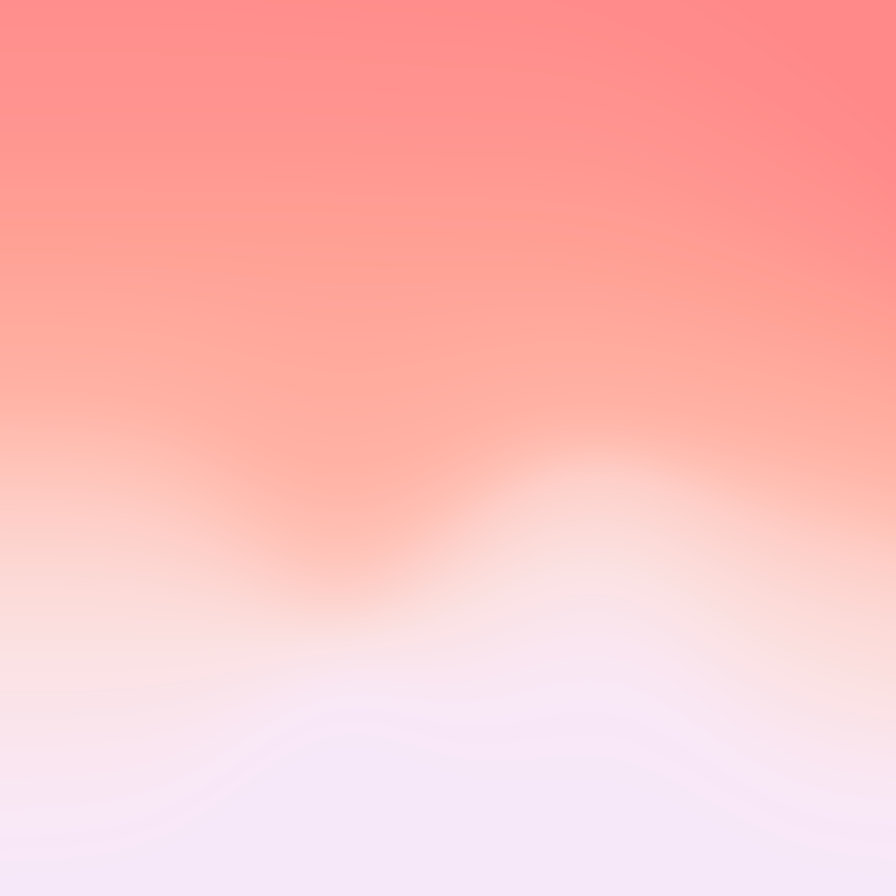
Write a WebGL 2 fragment shader that draws this background.

```glsl
#version 300 es
precision highp float;
// Soft coral-to-lavender gradient folded into a blurred valley and crest.

uniform vec2 u_resolution;
out vec4 outColor;

const int STOPS = 12;
const float VALLEY_X = 0.38;
const float VALLEY_WIDTH = 0.16;
const float CREST_X = 0.67;
const float CREST_WIDTH = 0.17;
const float BLUR_RADIUS = 0.018;
const int BLUR_TAPS = 3; // taps on each side of the centre

// Ramp colours from the top of the canvas to the bottom.
const vec3 RAMP[STOPS] = vec3[STOPS](
  vec3(1.000, 0.537, 0.537), vec3(1.000, 0.553, 0.545),
  vec3(1.000, 0.580, 0.563), vec3(1.000, 0.627, 0.582),
  vec3(1.000, 0.698, 0.643), vec3(1.000, 0.753, 0.706),
  vec3(0.996, 0.804, 0.776), vec3(0.988, 0.855, 0.843),
  vec3(0.984, 0.886, 0.890), vec3(0.980, 0.900, 0.937),
  vec3(0.976, 0.910, 0.967), vec3(0.965, 0.910, 0.978));

// Contour of each colour: height at left, drift to the right, valley, crest.
const vec4 CONTOUR[STOPS] = vec4[STOPS](
  vec4(1.182, -0.326, 0.000, 0.000), vec4(1.026, -0.247, -0.007, 0.016),
  vec4(0.870, -0.163, 0.007, 0.034), vec4(0.740, -0.117, 0.000, 0.012),
  vec4(0.564, -0.072, -0.081, 0.007), vec4(0.499, -0.078, -0.099, 0.026),
  vec4(0.434, -0.059, -0.086, 0.064), vec4(0.349, -0.052, -0.042, 0.081),
  vec4(0.271, -0.052, 0.013, 0.109), vec4(0.167, -0.013, 0.078, 0.130),
  vec4(0.076, 0.013, 0.134, 0.139), vec4(0.000, -0.013, 0.137, 0.085));

float bell(float x, float centre, float width) {
  float d = (x - centre) / width;
  return exp(-d * d);
}

// Blends the ramp between neighbouring contours.
vec3 rampColor(float y, vec4 shape) {
  vec3 color = RAMP[0];
  float upper = dot(CONTOUR[0], shape);
  for (int i = 1; i < STOPS; i++) {
    float lower = dot(CONTOUR[i], shape);
    color = mix(color, RAMP[i], clamp((upper - y) / (upper - lower), 0.0, 1.0));
    upper = lower;
  }
  return color;
}

void main() {
  vec2 uv = gl_FragCoord.xy / u_resolution;
  vec4 shape = vec4(1.0, uv.x * uv.x * uv.x,
                    bell(uv.x, VALLEY_X, VALLEY_WIDTH),
                    bell(uv.x, CREST_X, CREST_WIDTH));

  // A short vertical blur rounds the joins between colours.
  vec3 color = vec3(0.0);
  for (int i = -BLUR_TAPS; i <= BLUR_TAPS; i++) {
    float offset = BLUR_RADIUS * float(i) / float(BLUR_TAPS);
    color += rampColor(uv.y + offset, shape);
  }
  outColor = vec4(color / float(2 * BLUR_TAPS + 1), 1.0);
}
```
